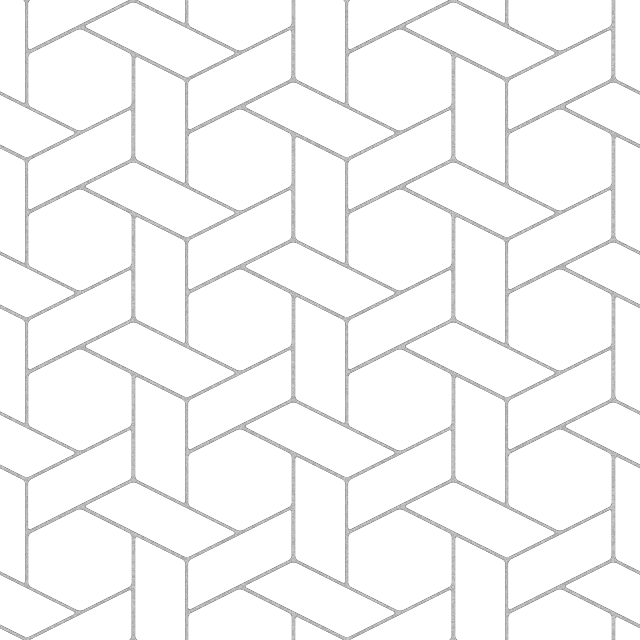
Give the GLSL for this pattern, as a WebGL 2 fragment shader.

```glsl
#version 300 es
precision highp float;
// Woven lattice of three-way parallelogram tiles around hexagons, with thin grainy grout.

uniform vec2 u_resolution;
out vec4 fragColor;

const float UNITS = 12.0;              // pattern units across the canvas
const vec2 PERIOD = vec2(6.0, 3.0);    // one repeat: 2 across, 4 down
const float GAP = 0.031;               // half width of the grout
const float CORNER = 0.055;            // tile corner radius
const float SHIFT = 0.006;             // makes one side of each strip tighter
const float OUTLINE = 0.018;           // width of the dark rim of the grout
const float GRAIN_CELLS = 512.0;
const float GRAIN_AMOUNT = 0.12;
const vec3 TILE_COLOR = vec3(1.0);
const vec3 GROUT_COLOR = vec3(0.73);
const vec3 RIM_COLOR = vec3(0.50);

// Unit normals of the three line directions: upright, falling, rising
const vec2 N_UPRIGHT = vec2(1.0, 0.0);
const vec2 N_FALLING = vec2(0.44721, 0.89443);
const vec2 N_RISING = vec2(-0.44721, 0.89443);

// Half widths of a tile along those normals; OPEN leaves a direction unbounded
const float OPEN = 9.0;
const float NARROW = 0.44721;
const float WIDE = 0.89443;
const vec3 HEXAGON = vec3(1.0, WIDE, WIDE);
const vec3 UPRIGHT = vec3(0.5, WIDE, OPEN);
const vec3 FALLING = vec3(OPEN, NARROW, WIDE);
const vec3 RISING = vec3(1.0, OPEN, NARROW);

float hash(vec2 cell) {
    vec3 q = fract(cell.xyx * vec3(0.1031, 0.1030, 0.0973));
    q += dot(q, q.yzx + 33.33);
    return fract((q.x + q.y) * q.z);
}

// Rounded intersection of slabs, negative inside the tile
float slabTile(vec2 p, vec3 halfWidths) {
    vec3 along = vec3(dot(p, N_UPRIGHT), dot(p, N_FALLING), dot(p, N_RISING));
    vec3 s = abs(along) - halfWidths + GAP + CORNER;
    float inside = min(max(s.x, max(s.y, s.z)), 0.0);
    return length(max(s, 0.0)) + inside - CORNER;
}

vec2 wrapCentered(vec2 p) {
    return mod(p + 0.5 * PERIOD, PERIOD) - 0.5 * PERIOD;
}

// Each tile occurs twice per repeat, offset by half a period
float repeatTile(vec2 p, vec2 center, vec3 halfWidths) {
    vec2 q = p - center;
    return min(slabTile(wrapCentered(q), halfWidths),
               slabTile(wrapCentered(q + 0.5 * PERIOD), halfWidths));
}

float tileDistance(vec2 p) {
    float d = repeatTile(p, vec2(1.5, -1.5), HEXAGON);
    d = min(d, repeatTile(p, vec2(3.0, -2.25) + SHIFT * N_UPRIGHT, UPRIGHT));
    d = min(d, repeatTile(p, vec2(3.0, -0.75) + SHIFT * N_FALLING, FALLING));
    return min(d, repeatTile(p, vec2(4.5, -1.5) + SHIFT * N_RISING, RISING));
}

void main() {
    vec2 uv = gl_FragCoord.xy / u_resolution;
    float pixel = UNITS / min(u_resolution.x, u_resolution.y);
    float d = tileDistance(uv * UNITS);

    // Grout: dark rim, lighter core, fine grain
    float grain = (hash(floor(uv * GRAIN_CELLS)) - 0.5) * GRAIN_AMOUNT;
    vec3 grout = mix(RIM_COLOR, GROUT_COLOR, smoothstep(0.0, OUTLINE, d)) + grain;

    float coverage = smoothstep(-0.5 * pixel, 0.5 * pixel, d);
    fragColor = vec4(mix(TILE_COLOR, grout, coverage), 1.0);
}
```
